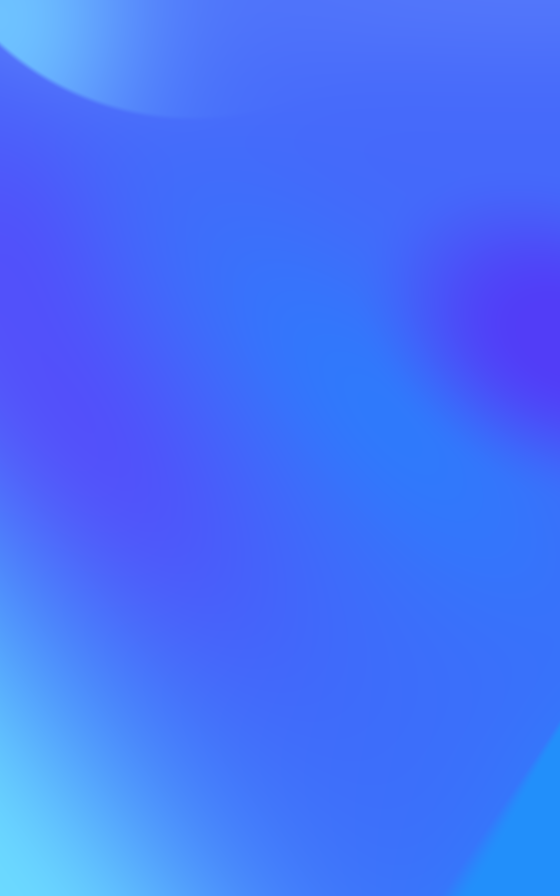
This background is drawn by a WebGL 1 fragment shader. Its source:

```glsl
precision highp float;

uniform vec2 u_resolution;

#define ASPECT 0.625
#define BASE_TOP vec3(0.27, 0.41, 0.98)
#define BASE_BOTTOM vec3(0.235, 0.43, 0.98)
#define AZURE vec3(0.18, 0.48, 0.985)
#define VIOLET vec3(0.33, 0.29, 0.98)
#define INDIGO vec3(0.32, 0.24, 0.97)
#define CYAN vec3(0.42, 0.85, 1.0)
#define SKY vec3(0.43, 0.76, 1.0)
#define PERIWINKLE vec3(0.36, 0.50, 0.98)
#define CORNER_BLUE vec3(0.135, 0.56, 0.98)
#define EDGE_SOFTNESS 0.004

// Distance from a tilted ellipse's centre, 1.0 on its rim
float ellipseDistance(vec2 p, vec2 center, vec2 radii, float angle) {
  float c = cos(angle);
  float s = sin(angle);
  vec2 q = p - center;
  return length(vec2(c * q.x + s * q.y, c * q.y - s * q.x) / radii);
}

float glow(vec2 p, vec2 center, vec2 radii, float angle) {
  float d = ellipseDistance(p, center, radii, angle);
  return exp(-d * d);
}

void main() {
  vec2 p = gl_FragCoord.xy / u_resolution * vec2(ASPECT, 1.0);
  vec3 color = mix(BASE_BOTTOM, BASE_TOP, smoothstep(0.2, 0.9, p.y));

  // Light along the top right
  color = mix(color, PERIWINKLE, 0.6 * glow(p, vec2(0.6, 1.02), vec2(0.45, 0.1), 0.0));

  // Bright diagonal stream
  color = mix(color, AZURE, 0.95 * glow(p, vec2(0.43, 0.53), vec2(0.28, 0.11), -0.8));

  // Violet band from the left edge toward the lower middle
  color = mix(color, VIOLET, 0.65 * glow(p, vec2(0.0, 0.7), vec2(0.11, 0.18), 0.0));
  color = mix(color, VIOLET, 0.9 * glow(p, vec2(0.08, 0.52), vec2(0.3, 0.13), -0.92));

  // Indigo pool at the right
  float pool = ellipseDistance(p, vec2(0.63, 0.622), vec2(0.24, 0.17), -0.45);
  color = mix(color, INDIGO, 1.0 - smoothstep(0.2, 1.05, pool));

  // Cyan light with diagonal contours from the lower left
  float reach = p.x / 0.33 + p.y / 0.45;
  color = mix(color, CYAN, exp(-1.8 * reach * reach));

  // Upper left disc: halo below its rim, then the lit inside
  float rim = length(p - vec2(0.215, 1.189)) - 0.321;
  float halo = exp(-max(rim, 0.0) / 0.04) * exp(-p.x / 0.15);
  color = mix(color, PERIWINKLE, 0.6 * halo);
  float inside = 1.0 - smoothstep(-EDGE_SOFTNESS, EDGE_SOFTNESS, rim);
  color = mix(color, SKY, inside * glow(p, vec2(0.0, 0.98), vec2(0.15, 0.2), 0.0));

  // Lower right wedge with a faint spill past its edge
  float wedge = dot(p - vec2(0.501, 0.0), vec2(0.843, -0.541));
  float blur = mix(5.0, 1.5, smoothstep(0.0, 0.19, p.y)) * EDGE_SOFTNESS;
  float spill = 0.25 * exp(min(wedge, 0.0) / 0.06) * (1.0 - smoothstep(0.15, 0.35, p.y));
  color = mix(color, CORNER_BLUE, max(spill, smoothstep(-blur, blur, wedge)));

  gl_FragColor = vec4(color, 1.0);
}
```
